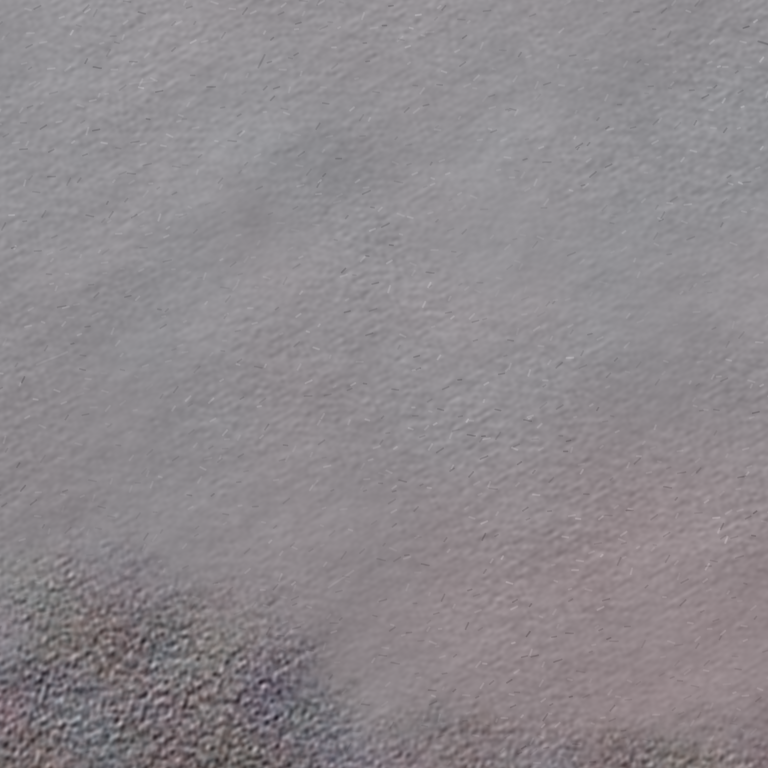
This texture is drawn by a three.js fragment shader. Its source:

```glsl
#define GRAIN_ANGLE 0.52
#define FINE_CONTRAST 0.068
#define ROUGH_CONTRAST 0.30
#define ROUGH_DARKENING 0.095
#define MOTTLE_CONTRAST 0.085
#define UPPER_GREY vec3(0.571, 0.563, 0.578)
#define LOWER_GREY vec3(0.538, 0.516, 0.530)
#define PINK_TINT vec3(0.022, -0.006, -0.008)

varying vec2 vUv;

float hash(vec2 p) {
  vec3 q = fract(vec3(p.xyx) * 0.1031);
  q += dot(q, q.yzx + 33.33);
  return fract((q.x + q.y) * q.z);
}

vec2 rotate(vec2 p, float angle) {
  float c = cos(angle), s = sin(angle);
  return vec2(c * p.x + s * p.y, c * p.y - s * p.x);
}

float noise(vec2 p) {
  vec2 cell = floor(p);
  vec2 f = fract(p);
  f = f * f * (3.0 - 2.0 * f);
  float low = mix(hash(cell), hash(cell + vec2(1.0, 0.0)), f.x);
  float high = mix(hash(cell + vec2(0.0, 1.0)), hash(cell + 1.0), f.x);
  return mix(low, high, f.y);
}

// Layered noise centred on zero
float fbm(vec2 p) {
  float sum = 0.0;
  float weight = 0.5;
  for (int i = 0; i < 4; i++) {
    sum += weight * (noise(p) - 0.5);
    p = rotate(p, 0.8) * 2.1 + 17.3;
    weight *= 0.55;
  }
  return sum;
}

// Relief lit across the grain: paired light and dark edges
float emboss(vec2 p) {
  return noise(p) - noise(p + vec2(0.35, 0.9));
}

// Short scattered strokes, lengths and widths in cell units
float flecks(vec2 uv, float cells, float share, vec2 size, float spread, float seed) {
  vec2 p = uv * cells;
  vec2 home = floor(p);
  float cover = 0.0;
  for (int j = -1; j <= 1; j++) {
    for (int i = -1; i <= 1; i++) {
      vec2 id = home + vec2(float(i), float(j));
      vec2 key = id + seed;
      vec2 centre = id + vec2(hash(key + 11.7), hash(key + 47.1));
      float angle = GRAIN_ANGLE + spread * (hash(key + 83.9) - 0.5);
      vec2 d = rotate(p - centre, angle);
      d.y += 0.06 * sin(d.x * 9.0) * size.x;
      float reach = size.x * mix(0.3, 1.0, hash(key + 131.3));
      float dist = length(vec2(max(abs(d.x) - reach, 0.0), d.y));
      float mark = 1.0 - smoothstep(0.0, size.y, dist);
      float strength = mix(0.4, 1.0, hash(key + 71.7));
      cover = max(cover, mark * strength * step(hash(key), share));
    }
  }
  return cover;
}

// Worn area: lower left corner and a thin band along the bottom
float roughMask(vec2 uv) {
  float edge = mix(0.26, 0.035, smoothstep(0.30, 0.53, uv.x));
  edge += 0.035 * smoothstep(0.6, 1.0, uv.x);
  edge += 0.20 * fbm(uv * 7.0 + 4.0) + 0.07 * fbm(uv * 35.0);
  return smoothstep(0.06, -0.13, uv.y - edge);
}

void main() {
  vec2 uv = vUv;
  vec2 along = rotate(uv, GRAIN_ANGLE);
  float rough = roughMask(uv);

  // Broad tone and tint
  float height = smoothstep(0.0, 0.85, uv.y + 0.35 * fbm(uv * 3.0));
  vec3 color = mix(LOWER_GREY, UPPER_GREY, height);
  float pink = 1.0 - smoothstep(0.05, 0.42, length((uv - vec2(0.86, 0.2)) * vec2(0.75, 1.1)));
  color += PINK_TINT * (pink + 0.9 * fbm(uv * 5.0 + 31.0));
  color += MOTTLE_CONTRAST * fbm(along * vec2(5.0, 11.0));
  color += 0.05 * fbm(along * vec2(28.0, 60.0) + 9.0);

  // Fine grain, stronger in some patches
  float patches = 0.8 + 1.4 * fbm(uv * 6.0 + 53.0);
  float fine = 0.65 * emboss(along * vec2(95.0, 190.0));
  fine += 0.55 * emboss(rotate(uv, 1.1) * vec2(180.0, 140.0) + 21.0);
  color += FINE_CONTRAST * patches * fine;

  // Coarse dark grain with faint colour speckle
  float coarse = 0.65 * emboss(along * vec2(125.0, 180.0) + 77.0);
  coarse += 0.6 * emboss(rotate(uv, 1.3) * vec2(150.0, 185.0) + 5.0);
  color += rough * (ROUGH_CONTRAST * coarse - ROUGH_DARKENING);
  color += rough * 0.09 * fbm(uv * 18.0 + 3.0);
  float speckle = fbm(uv * 14.0 + 65.0) + 0.5 * fbm(uv * 90.0 + 8.0);
  color += rough * speckle * vec3(0.06, -0.03, -0.05);
  color += rough * fbm(uv * 11.0 + 91.0) * vec3(0.01, -0.03, 0.07);

  // Pale and dark flecks, then a few long hairline scratches
  float calm = 1.0 - 0.7 * rough;
  color += 0.085 * calm * patches * flecks(uv, 46.0, 0.36, vec2(0.20, 0.11), 1.8, 7.0);
  color -= 0.095 * calm * patches * flecks(uv, 42.0, 0.34, vec2(0.22, 0.09), 1.4, 301.0);
  color -= 0.15 * calm * flecks(uv, 7.0, 0.09, vec2(0.19, 0.017), 1.8, 613.0);
  color += 0.06 * calm * flecks(uv, 7.0, 0.12, vec2(0.25, 0.018), 0.9, 811.0);

  gl_FragColor = vec4(clamp(color, 0.0, 1.0), 1.0);
}
```
